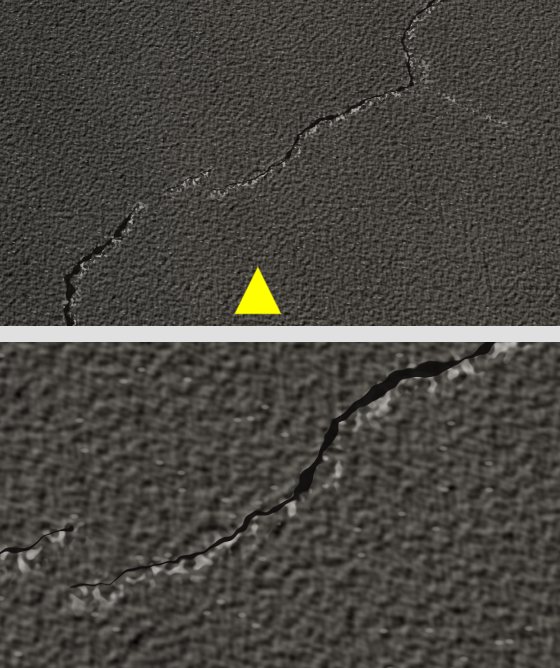
Top, the full canvas; bottom, a detail of the centre.
Give the GLSL for this texture, as a Shadertoy shader.

```glsl
// Dark worn asphalt with jagged cracks, pale crumbs and a yellow painted triangle.

#define GRAIN_SCALE 74.0
#define GRAIN_CONTRAST 0.19
#define PIT_DEPTH 0.07
#define SPECK_CHANCE 0.06
#define CRUMB_SPREAD 0.014
#define CRACK_WOBBLE 0.009
#define WARM_ASPHALT vec3(0.274, 0.260, 0.241)
#define COOL_ASPHALT vec3(0.258, 0.253, 0.240)
#define CRUMB_COLOR vec3(0.62, 0.61, 0.59)
#define CRACK_COLOR vec3(0.055, 0.050, 0.045)
#define PAINT_COLOR vec3(1.0, 1.0, 0.0)

// Crack paths, in units of the canvas height
const vec2 LOWER[7] = vec2[7](vec2(0.213, -0.02), vec2(0.206, 0.06), vec2(0.217, 0.105),
    vec2(0.204, 0.145), vec2(0.264, 0.206), vec2(0.347, 0.266), vec2(0.425, 0.374));
const vec2 MIDDLE[7] = vec2[7](vec2(0.649, 0.414), vec2(0.783, 0.452), vec2(0.872, 0.508),
    vec2(0.899, 0.541), vec2(0.913, 0.584), vec2(0.966, 0.624), vec2(1.051, 0.653));
const vec2 UPPER[7] = vec2[7](vec2(1.051, 0.653), vec2(1.119, 0.691), vec2(1.262, 0.738),
    vec2(1.253, 0.817), vec2(1.237, 0.877), vec2(1.264, 0.937), vec2(1.353, 1.02));

vec3 hash3(vec2 p) {
    vec3 h = fract(p.xyx * vec3(0.1031, 0.1030, 0.0973));
    h += dot(h, h.yxz + 33.33);
    return fract((h.xxy + h.yzz) * h.zyx);
}

float cornerSlope(vec2 cell, vec2 offset) {
    float angle = 6.2832 * hash3(cell).x;
    return dot(vec2(cos(angle), sin(angle)), offset);
}

float gradientNoise(vec2 p) {
    vec2 i = floor(p), f = p - i, e = vec2(1.0, 0.0);
    vec2 u = f * f * f * (f * (f * 6.0 - 15.0) + 10.0);
    float low = mix(cornerSlope(i, f), cornerSlope(i + e, f - e), u.x);
    float high = mix(cornerSlope(i + e.yx, f - e.yx), cornerSlope(i + 1.0, f - 1.0), u.x);
    return mix(low, high, u.y);
}

float stoneHeight(vec2 p) {
    return gradientNoise(p) + 0.5 * gradientNoise(p * 1.9 + 17.3);
}

// Distance to a segment, and the position along it
vec2 segment(vec2 p, vec2 a, vec2 b) {
    vec2 ab = b - a;
    float t = clamp(dot(p - a, ab) / dot(ab, ab), 0.0, 1.0);
    return vec2(length(p - a - ab * t), t);
}

// Distance to a path, and the position along it
vec2 path(vec2 p, vec2 points[7]) {
    vec2 nearest = vec2(9.0, 0.0);
    for (int i = 0; i < 6; i++) {
        vec2 s = segment(p, points[i], points[i + 1]);
        if (s.x < nearest.x) nearest = vec2(s.x, (float(i) + s.y) / 6.0);
    }
    return nearest;
}

// Signed distance to the open cracks; rough scales their widths
float cracks(vec2 p, float rough) {
    vec2 low = path(p, LOWER), mid = path(p, MIDDLE), top = path(p, UPPER);
    vec2 stray = segment(p, vec2(0.510, 0.416), vec2(0.642, 0.477));
    float d = low.x - rough * 0.0075 * smoothstep(1.03, 0.85, low.y);
    d = min(d, mid.x - rough * mix(0.0008, 0.0045, smoothstep(0.0, 0.5, mid.y)));
    d = min(d, top.x - rough * 0.0034);
    return min(d, stray.x - rough * 0.0018);
}

// Pale flecks, at most one in each cell
float specks(vec2 p) {
    vec2 cell = floor(p);
    vec3 h = hash3(cell + 71.0);
    float d = length((p - cell - mix(vec2(0.3), vec2(0.7), h.xy)) * vec2(0.8, 1.2));
    return step(1.0 - SPECK_CHANCE, h.z) * smoothstep(0.3, 0.08, d);
}

void mainImage(out vec4 fragColor, in vec2 fragCoord) {
    vec2 p = fragCoord / iResolution.y;
    float aa = 1.0 / iResolution.y;

    // Ground: stones lit from the upper left, finer with distance
    vec2 ground = vec2(p.x * (0.95 + 0.12 * p.y), p.y + 0.15 * p.y * p.y);
    vec2 g = ground * GRAIN_SCALE;
    float relief = stoneHeight(g) - stoneHeight(g + vec2(-0.25, 0.42));
    float pits = smoothstep(0.15, 0.5, gradientNoise(g * 0.62 + 41.0));
    float broad = gradientNoise(p * 3.0 + 5.0) + 0.6 * gradientNoise(p * 9.0);
    float cool = smoothstep(0.9, 0.1, p.x + 0.2 * broad);
    vec3 color = mix(WARM_ASPHALT, COOL_ASPHALT, cool);
    color *= 1.0 + 0.07 * broad - 0.08 * smoothstep(0.5, 0.0, p.x);
    color += (GRAIN_CONTRAST * relief - PIT_DEPTH * pits) * vec3(1.02, 1.0, 0.96);
    color = mix(color, CRUMB_COLOR, 0.55 * specks(ground * 62.0));

    // Jagged crack space
    vec2 wobble = vec2(gradientNoise(p * 27.0), gradientNoise(p * 27.0 + 60.0));
    wobble += 0.6 * vec2(gradientNoise(p * 75.0), gradientNoise(p * 75.0 + 90.0));
    vec2 q = p + CRACK_WOBBLE * wobble;
    float rough = max(0.25, 1.0 + 1.5 * gradientNoise(p * 33.0 + 8.0));

    // Crumbs below the cracks, around the fork and along its faint branch
    float band = exp(-pow(max(cracks(q + vec2(-0.007, 0.006), 1.0), 0.0) / CRUMB_SPREAD, 2.0));
    vec2 fork = (q - vec2(1.292, 0.785)) / vec2(0.028, 0.045);
    float branch = min(segment(q, vec2(1.275, 0.758), vec2(1.376, 0.696)).x,
                       segment(q, vec2(1.376, 0.696), vec2(1.577, 0.606)).x);
    band = max(band, max(exp(-dot(fork, fork)), 0.85 * exp(-pow(branch / 0.009, 2.0))));
    float crumbs = gradientNoise(p * 105.0 + 3.0) + 0.7 * gradientNoise(p * 34.0 + 12.0);
    color = mix(color, CRUMB_COLOR + 0.2 * relief, 0.9 * band * smoothstep(-0.02, 0.4, crumbs));

    // Open gaps
    color = mix(color, CRACK_COLOR, 0.92 * smoothstep(aa, -aa, cracks(q, rough)));

    // Painted triangle
    vec2 t = p - vec2(0.791, 0.182);
    float triangle = max(0.897 * (abs(t.x) + 0.493 * t.y), -0.145 - t.y);
    color = mix(color, PAINT_COLOR, smoothstep(aa, -aa, triangle));

    fragColor = vec4(clamp(color, 0.0, 1.0), 1.0);
}
```
